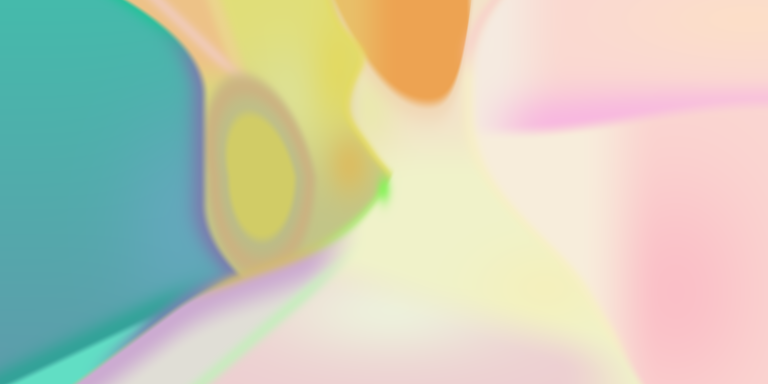
A Shadertoy shader for this background:

```glsl
// Soft folds of coloured light: a teal sheet, an olive fold with an oval core,
// an orange drop and a pale pink field. Curve formulas bound the folds, smooth
// masks blend them and Gaussian glows trace the seams.

float ramp(float a, float b, float x) { return smoothstep(a, b, x); }
float side(float d, float w) { return smoothstep(-w, w, d); }
float glow(float d, float w) { return exp(-d * d / (w * w)); }
float spot(vec2 p, vec2 centre, vec2 size) { return glow(length((p - centre) / size), 1.); }
void tint(inout vec3 c, vec3 paint, float k) { c = mix(c, paint, k); }

// Right border of the teal sheet: x from y
float tealEdge(float y) {
  float top = max(y - .75, 0.), low = max(.47 - y, 0.);
  return .533 - 3.3 * top * top + 2.6 * low * low;
}

// Diagonal seam under teal and olive: y from x
float seamEdge(float x) {
  float tip = max(x - .9, 0.);
  return .74 * (x - .195) - .12 * ramp(.45, .9, x) + 3.5 * tip * tip;
}

// Wavy right border of the olive fold: x from y
float oliveEdge(float y) {
  return 1.153 - .293 * y + .04 * glow(y - .86, .06) - .04 * glow(y - .7, .08)
    + .02 * glow(y - .54, .04);
}

// Right border of the pale triangle: x from y
float paleEdge(float y) {
  float low = max(.75 - y, 0.), top = max(y - .83, 0.);
  return 1.22 + .6 * low * ramp(0., .5, low) + 2.4 * top * top;
}

vec3 pinkField(vec2 p) {
  vec3 upper = mix(vec3(.96, .92, .88), vec3(.98, .85, .82), ramp(1.28, 1.48, p.x));
  tint(upper, vec3(.99, .88, .77), .7 * spot(p, vec2(1.95, .95), vec2(.3, .1)));
  vec3 rose = mix(vec3(.98, .84, .82), vec3(.98, .75, .78), spot(p, vec2(1.76, .24), vec2(.22, .3)));
  vec3 lower = mix(vec3(.97, .93, .86), rose, ramp(1.5, 1.72, p.x));
  // Magenta streak, crisp below and soft above
  float d = p.y - .655 - .07 * ramp(1.3, 2., p.x);
  float streak = side(d, .022) * glow(max(d - .015, 0.), mix(.085, .04, ramp(1.4, 2., p.x)));
  streak *= ramp(1.2, 1.45, p.x) * (.9 - .3 * ramp(1.5, 2., p.x));
  return mix(mix(lower, upper, side(d, .03)), vec3(.97, .71, .88), streak);
}

vec3 oliveFold(vec2 p) {
  vec3 c = mix(vec3(.76, .77, .53), vec3(.88, .87, .47), ramp(.4, .95, p.y));
  tint(c, vec3(.87, .89, .6), .8 * spot(p, vec2(.76, .74), vec2(.13, .16)));
  tint(c, vec3(.89, .85, .36), .8 * spot(p, vec2(.88, .82), vec2(.07, .16)));
  tint(c, vec3(.87, .73, .36), .8 * spot(p, vec2(.91, .57), vec2(.055, .08)));
  // Peach band with a light rim
  float band = p.x - .61 + .35 * (p.y - .85), high = ramp(.74, .86, p.y);
  tint(c, vec3(.93, .76, .53), high * side(-band, .035));
  tint(c, vec3(.93, .84, .58), .6 * high * glow(band, .022));
  tint(c, vec3(.94, .79, .7), high * glow(p.x - 1.46 + 1.05 * p.y, .025));
  // Oval core inside a leaning rosy ring
  vec2 q = p - vec2(.682, .54);
  q.x += .2 * max(q.y, 0.);
  float oval = length(q / vec2(.087, .165));
  tint(c, vec3(.73, .73, .53), .85 * side(1.55 - oval, .2));
  tint(c, vec3(.81, .69, .5), .75 * glow(oval - 1.42, .2));
  return mix(c, vec3(.82, .8, .4), side(1. - oval, .12));
}

vec3 tealSheet(vec2 p, float edge, float seam) {
  vec3 c = mix(vec3(.37, .61, .67), vec3(.27, .73, .67), p.y);
  tint(c, vec3(.41, .66, .76), .7 * spot(p, vec2(.48, .42), vec2(.17, .28)));
  vec3 rim = mix(vec3(.49, .47, .68), vec3(.14, .76, .6), ramp(.8, .96, p.y));
  tint(c, rim, .85 * glow(edge, .04));
  // Bright sliver under a darker crease
  float crease = p.y + .013 - .47 * p.x;
  tint(c, vec3(.16, .64, .58), .8 * glow(crease - .015, .04) * ramp(.58, .4, p.x));
  tint(c, vec3(.38, .87, .77), side(-crease, .012) * (1. - ramp(.34, .43, p.x)));
  return mix(c, vec3(.48, .5, .7), .8 * glow(seam, .03) * ramp(.2, .4, p.x));
}

void mainImage(out vec4 fragColor, in vec2 fragCoord) {
  vec2 p = fragCoord / iResolution.xy * vec2(2, 1);
  float seam = p.y - seamEdge(p.x), above = side(seam, .012);
  float teal = p.x - tealEdge(p.y);
  float olive = oliveEdge(p.y) - p.x, pale = paleEdge(p.y) - p.x;

  // Pale triangle over the pink field
  vec3 cream = mix(vec3(.94, .95, .79), vec3(.95, .89, .79), ramp(.52, .72, p.y));
  tint(cream, vec3(.96, .94, .73), .8 * spot(p, vec2(1.42, .25), vec2(.18, .12)));
  tint(cream, vec3(.92, .91, .69), spot(p, vec2(.96, .72), vec2(.08, .13)));
  vec3 c = mix(pinkField(p), cream, side(pale, .018));

  // Rosy floor with a milky patch
  vec3 ground = mix(vec3(.93, .81, .82), vec3(.93, .94, .86), spot(p, vec2(1.02, .19), vec2(.32, .13)));
  tint(c, ground, side(.55 - .3 * p.x - p.y, .07) * (1. - ramp(1.45, 1.7, p.x)));
  tint(c, vec3(.97, .94, .76), .6 * glow(pale, .02) * ramp(.02, .15, p.y));

  // Diagonal ribbons below the seam
  float ribbon = p.y + .45 - .86 * p.x, fade = 1. - ramp(.78, .96, p.x);
  vec3 strip = mix(vec3(.8, .67, .82), vec3(.88, .87, .84), ramp(.02, .12, -seam));
  tint(c, strip, side(ribbon, .03) * fade);
  tint(c, vec3(.76, .94, .73), .75 * glow(ribbon, .025) * fade);

  // Olive fold, orange drop, teal sheet
  tint(c, oliveFold(p), above * side(olive, .012));
  float dx = p.x - 1.115, xx = dx * dx;
  float drop = p.y - .73 - (dx < 0. ? 4.5 * xx : 6. * xx + 1200. * xx * xx);
  vec3 orange = mix(vec3(.91, .75, .41), vec3(.93, .64, .32), ramp(.9, 1.04, p.x));
  tint(c, vec3(.94, .81, .66), .6 * glow(drop, .05) * side(pale, .01) * side(-olive, .02));
  tint(c, orange, side(drop, .02) * side(1.225 - p.x, .012));
  tint(c, tealSheet(p, teal, seam), above * side(-teal, .014));

  // Light along the seams
  tint(c, vec3(.97, .78, .8), .6 * glow(pale, .02) * ramp(.78, .9, p.y));
  tint(c, vec3(.9, .86, .34), .6 * glow(olive, .014) * above * ramp(.5, .56, p.y));
  vec3 line = mix(vec3(.83, .73, .44), vec3(.68, .92, .46), ramp(.75, .93, p.x));
  tint(c, line, .7 * glow(seam, .018) * ramp(.48, .62, p.x) * (1. - ramp(.99, 1.03, p.x)));
  tint(c, vec3(.52, .95, .34), .8 * spot(p, vec2(1, .505), vec2(.018, .035)));
  fragColor = vec4(c, 1);
}
```
